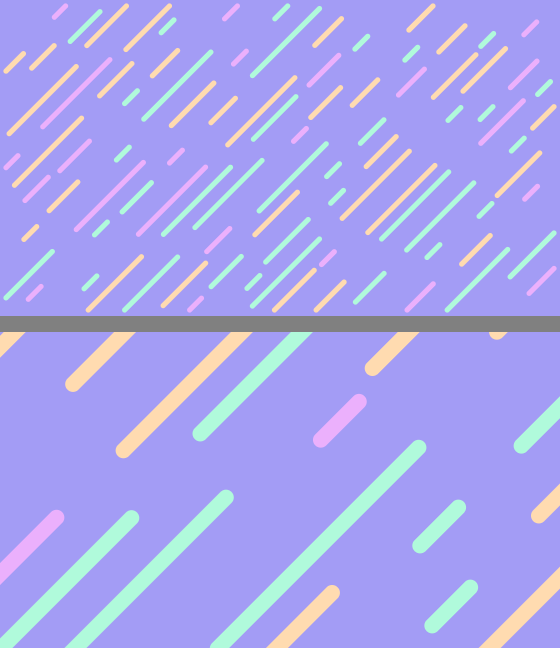
Top, the full canvas; bottom, a detail of the centre.
Write a Shadertoy shader that draws this pattern.

```glsl
// Scattered diagonal pastel strokes with round ends on a flat lilac ground.
// The plane is turned by 45 degrees and cut into lanes and cells; each cell
// holds one long stroke or a pair of shorter ones, trimmed to the canvas.

// All lengths are in units of the canvas height.
const vec3 LILAC = vec3(0.64, 0.61, 0.96);
const vec3 PEACH = vec3(1.00, 0.86, 0.69);
const vec3 MINT  = vec3(0.69, 0.98, 0.86);
const vec3 PINK  = vec3(0.92, 0.69, 0.99);

const float RADIUS      = 0.0082;  // half the stroke width
const float PAD         = 0.0142;  // free space at each stroke end
const float MARGIN      = 0.019;   // inset of stroke ends from the border
const float LANE        = 0.073;   // lane width across the strokes
const float CELL        = 0.42;    // cell length along the strokes
const float JITTER      = 0.042;   // spread of strokes across a lane
const float SHORT_LEN   = 0.057;
const float MEDIUM_MIN  = 0.10;
const float MEDIUM_MAX  = 0.145;
const float LARGE_LEN   = 0.19;
const float LONG_LEN    = 0.30;
const float MIN_LEN     = 0.05;    // trimmed strokes below this are dropped
const float LONG_SHARE  = 0.37;    // cells with a single long stroke
const float LARGE_SHARE = 0.35;    // pairs led by a large stroke
const float SHORT_SHARE = 0.74;    // pairs completed by a short stroke
const float MINT_SHARE  = 0.55;    // mint among strokes that are not peach

float hash(vec2 p) {
    return fract(sin(dot(p, vec2(127.1, 311.7))) * 43758.5453);
}

// Random value for a cell; each salt gives an independent stream.
float cellRandom(vec2 id, float salt) {
    return hash(id + salt * vec2(17.31, 9.73));
}

// Range along the 45 degree line at offset v that lies inside the canvas.
vec2 insideRange(float v, float aspect) {
    float s = sqrt(2.0);
    return vec2(MARGIN * s + abs(v),
                min((aspect - MARGIN) * s + v, (1.0 - MARGIN) * s - v));
}

// Signed distance to a round-ended stroke running along the x axis.
float strokeDistance(vec2 p, vec2 ends, float v) {
    return length(p - vec2(clamp(p.x, ends.x, ends.y), v)) - RADIUS;
}

// Short strokes are mostly mint or pink, longer ones mostly peach.
vec3 strokeColor(vec2 id, float len, float salt) {
    float peachShare = len < MEDIUM_MIN ? 0.05 : (len < LONG_LEN ? 0.60 : 0.50);
    if (cellRandom(id, salt) < peachShare) return PEACH;
    return cellRandom(id, salt + 1.0) < MINT_SHARE ? MINT : PINK;
}

void mainImage(out vec4 fragColor, in vec2 fragCoord) {
    float pixel = 1.0 / iResolution.y;
    float aspect = iResolution.x * pixel;
    vec2 uv = fragCoord * pixel;

    // x runs along the strokes, y across them
    vec2 p = vec2(uv.x + uv.y, uv.y - uv.x) * sqrt(0.5);

    // Lane and cell, with a random shift per lane
    float lane = floor(p.y / LANE);
    float shift = hash(vec2(lane, 3.7)) * CELL;
    vec2 id = vec2(floor((p.x + shift) / CELL), lane);
    float cellStart = id.x * CELL - shift;
    float laneCenter = (lane + 0.5) * LANE;

    // Stroke lengths in this cell
    bool single = cellRandom(id, 1.0) < LONG_SHARE;
    float mediumA = mix(MEDIUM_MIN, MEDIUM_MAX, cellRandom(id, 2.0));
    float mediumB = mix(MEDIUM_MIN, MEDIUM_MAX, cellRandom(id, 3.0));
    vec2 lens = vec2(cellRandom(id, 4.0) < LARGE_SHARE ? LARGE_LEN : mediumA,
                     cellRandom(id, 5.0) < SHORT_SHARE ? SHORT_LEN : mediumB);
    if (cellRandom(id, 6.0) < 0.5) lens = lens.yx;
    if (single) lens = vec2(LONG_LEN, 0.0);

    // Place the strokes one after the other, sharing the spare length
    int count = single ? 1 : 2;
    float slack = CELL - lens.x - lens.y - 2.0 * PAD * float(count);
    float cursor = cellStart;
    vec3 color = LILAC;
    for (int i = 0; i < count; i++) {
        float salt = 10.0 + 10.0 * float(i);
        float len = lens[i];
        float gap = slack * cellRandom(id, salt);
        float start = cursor + PAD + gap;
        slack -= gap;
        cursor = start + len + PAD;

        // Trim to the canvas and draw with a one pixel soft edge
        float v = laneCenter + (cellRandom(id, salt + 1.0) - 0.5) * JITTER;
        vec2 range = insideRange(v, aspect);
        vec2 ends = vec2(max(start, range.x), min(start + len, range.y));
        if (ends.y - ends.x > MIN_LEN) {
            float d = strokeDistance(p, ends, v);
            float cover = clamp(0.5 - d / pixel, 0.0, 1.0);
            color = mix(color, strokeColor(id, len, salt + 2.0), cover);
        }
    }
    fragColor = vec4(color, 1.0);
}
```
